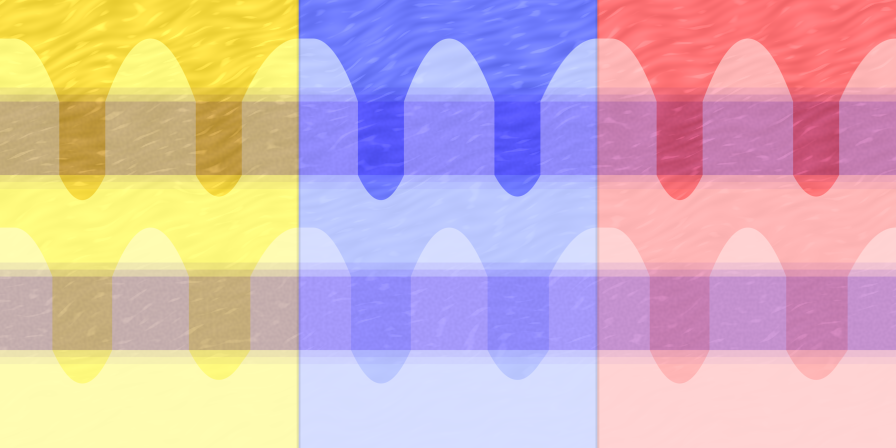
Give the GLSL for this pattern, as a WebGL 1 fragment shader.

```glsl
precision highp float;
// Three pastel panels of dripping paint in two coats, crossed by two translucent violet bands.

uniform vec2 u_resolution;

// Soft step about zero, one pixel wide.
float edge(float d, float pixel) {
  return smoothstep(-0.7 * pixel, 0.7 * pixel, d);
}

vec2 randomGradient(vec2 cell) {
  float angle = 6.2832 * fract(sin(dot(cell, vec2(127.1, 311.7))) * 43758.5);
  return vec2(cos(angle), sin(angle));
}

float gradientNoise(vec2 p) {
  vec2 i = floor(p), f = fract(p);
  vec2 w = f * f * f * (f * (f * 6.0 - 15.0) + 10.0);
  vec2 e = vec2(1.0, 0.0);
  float low = mix(dot(randomGradient(i), f), dot(randomGradient(i + e.xy), f - e.xy), w.x);
  float high = mix(dot(randomGradient(i + e.yx), f - e.yx), dot(randomGradient(i + e.xx), f - e.xx), w.x);
  return mix(low, high, w.y);
}

// Approximate signed distance above the parabola y = base + rise * (x / halfWidth)^2.
float parabola(float x, float y, float base, float rise, float halfWidth) {
  float u = x / halfWidth;
  return (base + rise * u * u - y) / length(vec2(1.0, 2.0 * rise * u / halfWidth));
}

// Positive inside a coat: arched gaps, straight necks, rounded tips; y runs down.
float coat(vec2 p, float crown, float shoulder, float halfNeck, float drop) {
  const float period = 0.457;
  float x = max(fract(p.x), 0.047);
  x -= 0.2 * max(x - 0.81, 0.0);
  float id = floor((x - 0.047) / period);
  float d = abs(x - 0.2755 - period * id);
  float neckEnd = shoulder + 0.246;
  float arch = parabola(0.5 * period - d, p.y, crown, shoulder - crown, 0.5 * period - halfNeck);
  float length0 = drop - 0.012 * id;
  float tip = parabola(d, p.y, neckEnd + length0, -length0, halfNeck);
  return p.y < shoulder ? arch : (p.y < neckEnd ? halfNeck - d : tip);
}

// Opacity of a band: a solid core with two fainter stripes on each side.
float band(float y, float pixel) {
  float d = 0.123 - abs(y);
  float above = step(y, 0.0);
  float outer = mix(0.14, 0.25, above);
  float inner = mix(0.32, 0.55, above);
  float opacity = outer * edge(d + 0.047, pixel);
  opacity += (inner - outer) * edge(d + 0.0234, pixel);
  return opacity + (1.0 - inner) * edge(d, pixel);
}

void main() {
  // One unit is one panel width; y runs down from the top.
  vec2 p = gl_FragCoord.xy / u_resolution * vec2(3.0, 1.5);
  p.y = 1.5 - p.y;
  float pixel = 1.5 / u_resolution.y;

  // Panel colours: yellow, blue, red.
  float toBlue = edge(p.x - 1.0, pixel);
  float toRed = edge(p.x - 2.0, pixel);
  vec3 deep = mix(mix(vec3(0.97, 0.86, 0.25), vec3(0.44, 0.49, 1.0), toBlue), vec3(1.0, 0.45, 0.46), toRed);
  vec3 pale = mix(mix(vec3(1.0, 0.98, 0.49), vec3(0.73, 0.78, 1.0), toBlue), vec3(1.0, 0.71, 0.71), toRed);
  vec3 color = mix(pale, vec3(1.0), 0.4);

  // Two coats, the lower one first.
  float lower = edge(coat(p, 0.762, 0.926, 0.1, 0.112), pixel);
  float upper = edge(coat(p, 0.129, 0.34, 0.077, 0.084), pixel);
  color = mix(color, pale, lower);
  color = mix(color, deep, upper);

  // Wavy brush strokes that fade down the wall.
  float bend = gradientNoise(p * 4.0 + 7.0);
  vec2 strokePoint = vec2(p.x + 0.25 * p.y, p.y + 0.3 * p.x + 0.07 * bend);
  float stroke = gradientNoise(strokePoint * vec2(9.0, 38.0));
  float fleck = smoothstep(0.2, 0.5, gradientNoise(strokePoint * vec2(18.0, 55.0) + 31.0));
  float relief = mix(0.012, 0.05, lower) + 0.06 * upper;
  relief *= 1.0 - 0.5 * smoothstep(0.2, 1.2, p.y);
  color += relief * (stroke + 0.7 * fleck);

  // Violet bands with a fine grain.
  float grain = gradientNoise(p * 90.0);
  for (int i = 0; i < 2; i++) {
    float opacity = band(p.y - 0.463 - 0.586 * float(i), pixel);
    vec3 tint = vec3(0.77, 0.69, 0.98) + 0.03 * grain + 0.04 * fleck;
    color *= mix(vec3(1.0), tint, opacity);
  }

  // Faint shaded seams between panels.
  float seam = min(abs(p.x - 1.0), abs(p.x - 2.0));
  color *= 1.0 - 0.1 * (1.0 - smoothstep(0.002, 0.01, seam));
  gl_FragColor = vec4(clamp(color, 0.0, 1.0), 1.0);
}
```
